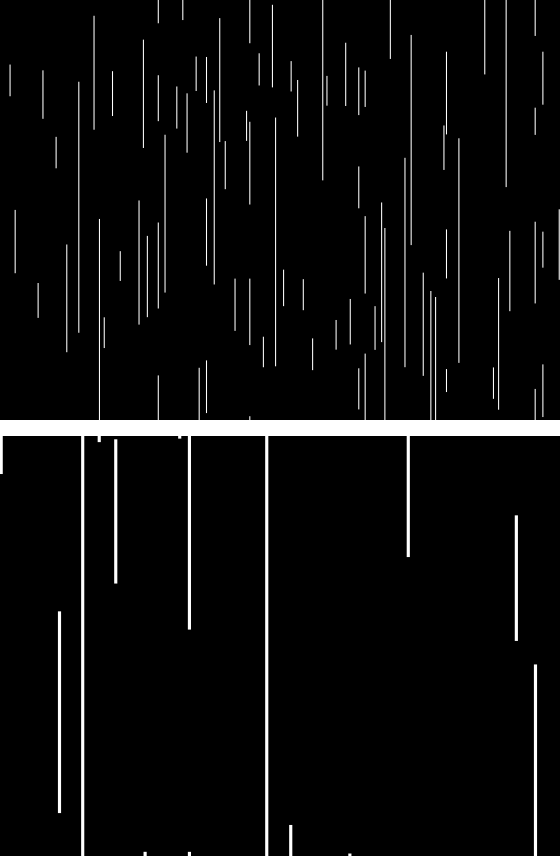
Top: the whole. Bottom: its middle third, enlarged.
Reproduce this pattern procedurally as a WebGL 2 fragment shader.

```glsl
#version 300 es
precision highp float;

uniform vec2 u_resolution;
out vec4 fragColor;

const vec3 BACKGROUND = vec3(0.0);
const vec3 LINE_COLOR = vec3(1.0);
const float COLUMNS = 88.0;          // jittered cells across the width
const float COLUMN_FILL = 0.81;      // share of cells holding a line
const float BROKEN_SHARE = 0.18;     // share of lines split into dashes
const float JITTER = 0.8;            // sideways freedom inside a cell
const float TRACKS = 512.0;          // fine grid the lines sit near
const float TRACK_OFFSET = 0.48;     // largest shift from a track centre
const float LINE_WIDTH = 0.96 / TRACKS;
const vec2 SINGLE_LENGTH = vec2(0.07, 0.6);
const vec2 DASH_LENGTH = vec2(0.05, 0.21);
const float DASH_PERIOD = 0.33;
const float SEED = 17.0;

// Integer hash of a cell and a channel, giving 0 to 1
float hash(float cell, float channel) {
    uint h = uint(int(cell) + 512) * 1664525u
           + uint(int(channel + SEED) + 64) * 1013904223u;
    h = (h ^ (h >> 16u)) * 2246822519u;
    h = (h ^ (h >> 13u)) * 3266489917u;
    h ^= h >> 16u;
    return float(h >> 8u) / 16777216.0;
}

// Share of a pixel covered by a band of the given width
float bandCoverage(float distanceToCentre, float width, float pixel) {
    float covered = 0.5 * (width / pixel + 1.0) - abs(distanceToCentre) / pixel;
    return clamp(covered, 0.0, min(1.0, width / pixel));
}

// Horizontal place of a line, kept near the centre of a fine track
float lineX(float cell) {
    float x = (cell + 0.5 + JITTER * (hash(cell, 1.0) - 0.5)) / COLUMNS;
    float side = hash(cell, 2.0) < 0.5 ? -1.0 : 1.0;
    float offset = side * TRACK_OFFSET * sqrt(hash(cell, 3.0));
    return (floor(x * TRACKS) + 0.5 + offset) / TRACKS;
}

// One stroke of skewed random length
float singleStroke(float cell, float y, float pixel) {
    float r = hash(cell, 4.0);
    float size = mix(SINGLE_LENGTH.x, SINGLE_LENGTH.y, r * r);
    return bandCoverage(y - hash(cell, 5.0), size, pixel);
}

// Several short strokes, one per vertical slot
float dashedStroke(float cell, float y, float pixel) {
    float shifted = y / DASH_PERIOD + hash(cell, 6.0);
    float slot = floor(shifted);
    float size = mix(DASH_LENGTH.x, DASH_LENGTH.y, hash(cell, 10.0 + slot));
    float slack = DASH_PERIOD - size - 0.04;
    float centre = 0.5 * DASH_PERIOD + slack * (hash(cell, 20.0 + slot) - 0.5);
    return bandCoverage((shifted - slot) * DASH_PERIOD - centre, size, pixel);
}

void main() {
    vec2 uv = gl_FragCoord.xy / u_resolution;
    vec2 pixel = 1.0 / u_resolution;
    float home = floor(uv.x * COLUMNS);
    float ink = 0.0;

    // Gather lines from this cell and its neighbours
    for (float i = -1.0; i <= 1.0; i++) {
        float cell = home + i;
        if (hash(cell, 0.0) > COLUMN_FILL) continue;
        float across = bandCoverage(uv.x - lineX(cell), LINE_WIDTH, pixel.x);
        float along = hash(cell, 7.0) < BROKEN_SHARE
            ? dashedStroke(cell, uv.y, pixel.y)
            : singleStroke(cell, uv.y, pixel.y);
        ink = max(ink, across * along);
    }

    fragColor = vec4(mix(BACKGROUND, LINE_COLOR, ink), 1.0);
}
```
